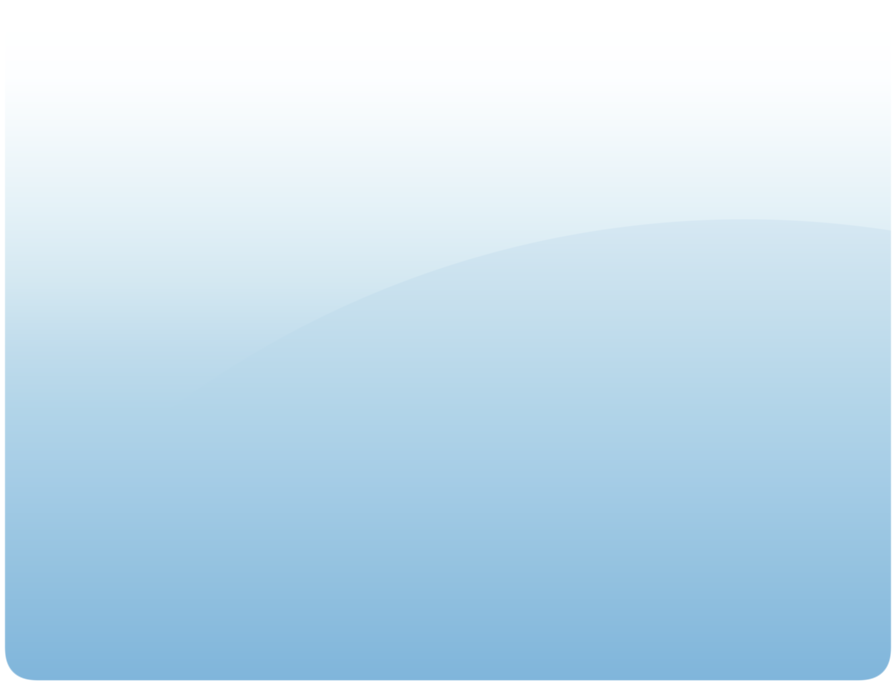
Write a WebGL 2 fragment shader that draws this background.

```glsl
#version 300 es
precision highp float;
// Pale blue panel with rounded lower corners, a white top and a broad soft hill.

uniform vec2 u_resolution;
out vec4 outColor;

// Lengths are in canvas heights, measured from the lower left.
const vec3 WHITE = vec3(1.0);
const float SIDE_MARGIN = 0.0073;
const float BOTTOM_MARGIN = 0.0083;
const float CORNER_RADIUS = 0.051;
const float CORNER_POWER = 2.6;
const float EDGE_SOFTNESS = 0.0015;

const vec2 HILL_CENTER = vec2(1.085, -0.7245);
const float HILL_RADIUS = 1.4048;

// Gradient stops from bottom to top: colour in rgb, height in w.
const int SKY_STOPS = 10;
const vec4 SKY[SKY_STOPS] = vec4[](
  vec4(0.500, 0.710, 0.857, 0.008),
  vec4(0.595, 0.770, 0.882, 0.200),
  vec4(0.648, 0.802, 0.902, 0.303),
  vec4(0.692, 0.830, 0.910, 0.396),
  vec4(0.752, 0.862, 0.925, 0.490),
  vec4(0.832, 0.910, 0.947, 0.592),
  vec4(0.894, 0.946, 0.969, 0.694),
  vec4(0.957, 0.978, 0.988, 0.813),
  vec4(0.992, 0.996, 1.000, 0.889),
  vec4(1.000, 1.000, 1.000, 0.975)
);

// The hill shares the sky colour at its foot and is darker above it.
const vec4 HILL_FOOT = SKY[3];
const vec4 HILL_MIDDLE = vec4(0.785, 0.880, 0.932, 0.575);
const vec4 HILL_TOP = vec4(0.840, 0.910, 0.952, 0.680);

float ramp(float low, float high, float x) {
  return clamp((x - low) / (high - low), 0.0, 1.0);
}

vec3 skyColor(float height) {
  vec3 color = SKY[0].rgb;
  for (int i = 1; i < SKY_STOPS; i++) {
    color = mix(color, SKY[i].rgb, ramp(SKY[i - 1].w, SKY[i].w, height));
  }
  return color;
}

vec3 hillColor(float height) {
  vec3 color = mix(HILL_FOOT.rgb, HILL_MIDDLE.rgb,
                   ramp(HILL_FOOT.w, HILL_MIDDLE.w, height));
  return mix(color, HILL_TOP.rgb, ramp(HILL_MIDDLE.w, HILL_TOP.w, height));
}

// Superellipse corners; the panel is open at the top.
float panelDistance(vec2 p, float width) {
  float halfWidth = 0.5 * width - SIDE_MARGIN;
  vec2 q = vec2(abs(p.x - 0.5 * width) - halfWidth, BOTTOM_MARGIN - p.y);
  q += CORNER_RADIUS;
  vec2 corner = pow(max(q, 0.0), vec2(CORNER_POWER));
  float outside = pow(corner.x + corner.y, 1.0 / CORNER_POWER);
  return outside + min(max(q.x, q.y), 0.0) - CORNER_RADIUS;
}

float coverage(float dist, float softness) {
  return 1.0 - smoothstep(-softness, softness, dist);
}

void main() {
  vec2 p = gl_FragCoord.xy / u_resolution.y;
  float width = u_resolution.x / u_resolution.y;
  float softness = max(EDGE_SOFTNESS, 0.75 / u_resolution.y);

  // Sky, with the hill only above its foot
  vec3 color = skyColor(p.y);
  float hill = coverage(length(p - HILL_CENTER) - HILL_RADIUS, softness);
  hill *= step(HILL_FOOT.w, p.y);
  color = mix(color, hillColor(p.y), hill);

  // Panel on white
  float panel = coverage(panelDistance(p, width), softness);
  outColor = vec4(mix(WHITE, color, panel), 1.0);
}
```
